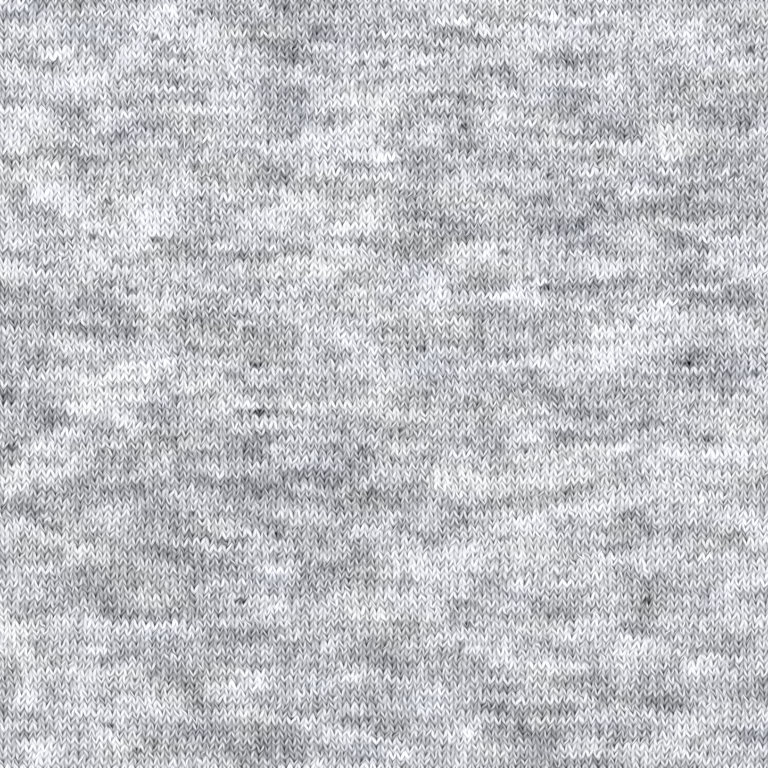
This texture is drawn by a Shadertoy shader. Its source:

```glsl
// Heather grey jersey knit: small V stitches with mottled, streaky yarn tones.

const float TAU = 6.2831853;
const vec2 STITCHES = vec2(93.0, 112.0);   // columns and rows across the canvas
const float MEAN_TONE = 0.752;
const vec3 COOL_TINT = vec3(-0.004, 0.001, 0.018);

vec2 hash2(vec2 p, float seed) {
    vec3 q = fract(vec3(p.xyx + seed * 17.3) * vec3(0.1031, 0.1030, 0.0973));
    q += dot(q, q.yzx + 33.33);
    return fract((q.xx + q.yz) * q.zy);
}

// Smooth cellular noise: random cell tones blended by distance, about -0.5 to 0.5
float cellTone(vec2 p, float seed) {
    vec2 id = floor(p), f = p - id;
    float sum = 0.0, total = 0.0;
    for (int j = -1; j <= 1; j++)
    for (int i = -1; i <= 1; i++) {
        vec2 o = vec2(i, j);
        vec2 d = o + hash2(id + o, seed) - f;
        float weight = exp(-6.0 * dot(d, d));
        sum += weight * hash2(id + o, seed + 5.0).x;
        total += weight;
    }
    return sum / total - 0.5;
}

// Sparse soft specks, one candidate per cell
float specks(vec2 p, float share, float radius, float seed) {
    vec2 id = floor(p);
    vec2 center = 0.3 + 0.4 * hash2(id, seed);
    float present = step(hash2(id, seed + 3.0).x, share);
    return present * (1.0 - smoothstep(radius * 0.3, radius, length(p - id - center)));
}

// Layered sines bend the stitch columns and rows a little
vec2 wobble(vec2 uv) {
    return vec2(sin(uv.y * 41.0 + 3.0 * sin(uv.x * 9.0)) + 0.6 * sin(uv.y * 97.0 + uv.x * 23.0),
                sin(uv.x * 37.0 + 2.0 * sin(uv.y * 13.0)) + 0.6 * sin(uv.x * 89.0 - uv.y * 19.0));
}

// Relief of one stitch: side runs from the V's centre (0) to its edge (1)
float stitchRelief(float side, float phase) {
    float ridge = 0.5 + 0.5 * cos(TAU * (phase - 0.5));
    float leg = sqrt(max(sin(side * TAU * 0.5), 0.0));
    float hole = exp(-9.0 * side * side) * (1.0 - ridge);
    return 0.45 * ridge + 0.55 * leg - 0.35 * hole;
}

vec3 knit(vec2 uv) {
    vec2 p = uv * STITCHES + 0.13 * wobble(uv);
    p += 0.28 * vec2(cellTone(p * 0.8, 1.0), cellTone(p * 0.8, 2.0));

    // Two slanted legs rise from the centre of every column
    float column = floor(p.x);
    float across = p.x - column - 0.5;
    float side = abs(across) * 2.0;
    float slanted = p.y - 0.95 * side;
    float row = floor(slanted);
    float relief = stitchRelief(side, slanted - row);

    // Mottling from wide clouds down to single fibres
    float cloud = cellTone(uv * vec2(11.0, 17.0), 7.0);
    float streak = cellTone(vec2(p.x * 0.24, row * 0.62 + 0.2 * slanted), 11.0);
    float leg = hash2(vec2(column * 2.0 + step(0.0, across), row), 13.0).x - 0.5;
    float fibre = cellTone(vec2(p.x * 2.6, slanted * 2.2), 17.0);

    float tone = MEAN_TONE + 0.42 * (relief - 0.59);
    tone += 0.16 * cloud + 0.27 * streak + 0.13 * leg + 0.27 * fibre;
    tone -= 0.24 * specks(p * vec2(0.4, 0.55), 0.015, 0.4, 23.0);
    tone += 0.16 * specks(p * vec2(0.22, 0.5), 0.02, 0.45, 29.0);

    // Soft shoulder keeps the bright yarn just below white
    tone -= 0.5 * max(tone - 0.92, 0.0);
    float coolness = 1.0 + 1.2 * cellTone(uv * vec2(16.0, 30.0), 31.0);
    return clamp(vec3(tone) + COOL_TINT * coolness, 0.0, 1.0);
}

void mainImage(out vec4 fragColor, in vec2 fragCoord) {
    // Four samples per pixel smooth the fine stitches
    vec3 color = vec3(0.0);
    for (int j = 0; j < 2; j++)
    for (int i = 0; i < 2; i++) {
        vec2 offset = (vec2(i, j) - 0.5) * 0.5;
        color += knit((fragCoord + offset) / iResolution.y);
    }
    fragColor = vec4(color * 0.25, 1.0);
}
```
